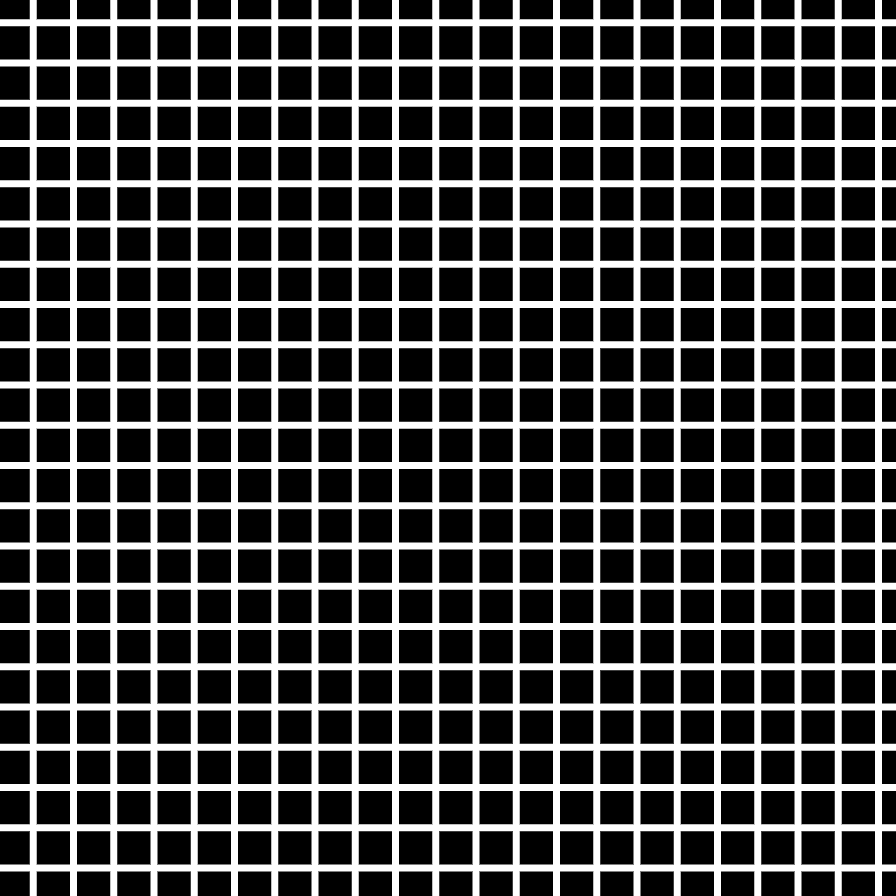
This pattern is drawn by a three.js fragment shader. Its source:

```glsl
varying vec2 vUv;

const float PERIOD = 23.0 / 512.0;
const float LINE_WIDTH = 4.0 / 512.0;
const vec2 FIRST_LINE = vec2(19.0, 16.0) / 512.0; // centre of the first line on each axis
const vec3 CELL_COLOR = vec3(0.0);
const vec3 LINE_COLOR = vec3(1.0);

// Distance to the nearest line centre, for each axis
vec2 lineDistance(vec2 p) {
  return abs(fract((p - FIRST_LINE) / PERIOD + 0.5) - 0.5) * PERIOD;
}

void main() {
  // Edges ramp over one pixel
  vec2 pixel = max(fwidth(vUv), vec2(1e-5));
  vec2 edge = lineDistance(vUv) - 0.5 * LINE_WIDTH;
  vec2 coverage = clamp(0.5 - edge / pixel, 0.0, 1.0);

  // Union of vertical and horizontal lines
  float grid = max(coverage.x, coverage.y);
  gl_FragColor = vec4(mix(CELL_COLOR, LINE_COLOR, grid), 1.0);
}
```
